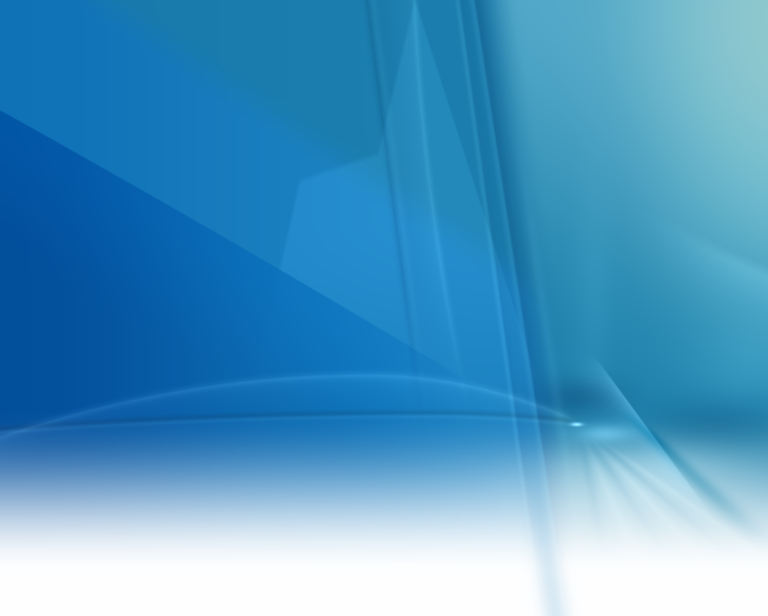
A WebGL 1 fragment shader for this background:

```glsl
precision highp float;
// Blue to teal backdrop of glassy folds, a dark diagonal wedge and a white misty floor.

uniform vec2 u_resolution;

#define ASPECT 1.249
#define EDGE 0.0022
#define MIST_TOP 0.66
#define MIST_END 0.935
#define WEDGE_DEPTH 0.85
#define FOLD_SHADE 0.20
#define GLOW 0.16
#define RAYS 6
#define WHITE vec3(0.995, 0.998, 1.0)
#define NAVY vec3(0.0, 0.285, 0.59)
#define AZURE vec3(0.085, 0.475, 0.735)
#define TEAL vec3(0.13, 0.515, 0.68)

// Signed distance to the line a-b: positive below it, or left of a falling line.
float side(vec2 p, vec2 a, vec2 b) {
  vec2 d = normalize(b - a);
  return dot(p - a, vec2(-d.y, d.x));
}

float above(float d, float w) { return smoothstep(-w, w, d); }

float ridge(float d, float w) { return exp(-d * d / (w * w)); }

// Sharp on one side, fading out over w on the other.
float crease(float d, float w) { return above(d, EDGE) * exp(-max(d, 0.0) / w); }

float blob(vec2 p, vec2 c, vec2 r) {
  vec2 d = (p - c) / r;
  return exp(-dot(d, d));
}

// Blue on the left, teal with a pale upper corner on the right.
vec3 backdrop(vec2 p) {
  vec3 left = mix(AZURE - vec3(0.025, 0.03, 0.02), AZURE + vec3(0.025, 0.035, 0.02),
                  smoothstep(0.0, 0.65, p.x));
  float shade = 1.0 - above(p.y - 0.66 * (p.x - 0.163), 0.045);
  left = mix(left, vec3(0.10, 0.485, 0.655), shade * 0.75);

  float light = 1.0 - smoothstep(-0.05, 0.58, p.y - 0.22 * (p.x - 0.8));
  vec3 right = mix(TEAL, vec3(0.31, 0.655, 0.785), light);
  right += vec3(0.13, 0.11, 0.07) * smoothstep(0.95, 1.3, p.x) * (1.0 - smoothstep(0.3, 0.68, p.y));
  right = mix(right, vec3(0.60, 0.79, 0.79), 0.75 * blob(p, vec2(1.28, 0.03), vec2(0.23, 0.30)));
  return mix(left, right, smoothstep(0.765, 0.845, p.x - 0.13 * p.y));
}

// Faceted pale sheet: a spire standing on a wider body.
float crystal(vec2 p) {
  float rim = above(side(p, vec2(0.675, 0.0), vec2(0.82, 0.45)), EDGE);
  float spire = above(-side(p, vec2(0.675, 0.0), vec2(0.615, 0.25)), 0.004);
  float body = above(side(p, vec2(0.488, 0.293), vec2(0.62, 0.248)), 0.006)
             * above(-side(p, vec2(0.488, 0.293), vec2(0.42, 0.59)), 0.004);
  return rim * max(spire, body) * (1.0 - smoothstep(0.35, 0.72, p.y));
}

void main() {
  vec2 p = gl_FragCoord.xy / u_resolution;
  p = vec2(p.x * ASPECT, 1.0 - p.y);
  vec3 col = backdrop(p);
  col += vec3(0.035, 0.045, 0.05) * crystal(p);

  // Dark wedge under the long diagonal.
  float diagonal = p.y - (0.179 + 0.555 * p.x + 0.03 * p.x * p.x);
  float wedge = above(diagonal, EDGE) * (1.0 - smoothstep(0.52, 0.86, p.x));
  vec3 deep = mix(NAVY, vec3(0.045, 0.425, 0.70), smoothstep(0.0, 0.6, p.x));
  deep += vec3(0.0, 0.035, 0.05) * (1.0 - smoothstep(0.0, 0.25, diagonal));
  col = mix(col, deep, wedge * WEDGE_DEPTH);

  // Upright folds, leaning slightly to the right.
  float foldA = p.x - (0.595 + 0.13 * p.y);
  float foldB = p.x - (0.748 + 0.135 * p.y);
  float foldC = p.x - (0.772 + 0.152 * p.y);
  float low = 1.0 - smoothstep(0.4, 0.72, p.y);
  float dark = 0.35 * crease(foldA, 0.028) * low + 0.3 * ridge(foldA, 0.005) * low;
  dark += 0.45 * crease(foldB, 0.012) + 0.75 * crease(foldC, 0.018);
  dark += 0.22 * ridge(foldC - 0.012, 0.03);
  col *= 1.0 - FOLD_SHADE * dark * vec3(1.4, 0.9, 0.65);
  float spine = p.x - (0.675 + 0.045 * p.y + 0.13 * p.y * p.y);
  float shine = 0.30 * ridge(spine, 0.005) * low + 0.22 * crease(-spine, 0.03) * low;
  shine += 0.2 * ridge(foldA - 0.012, 0.006) * low;
  shine += 0.35 * ridge(foldB + 0.004, 0.004) + 0.28 * ridge(foldC + 0.004, 0.005);
  shine += 0.25 * ridge(foldC - 0.035, 0.009) * smoothstep(0.1, 0.5, p.y);

  // Soft veils on the right.
  float veil = p.y - (0.37 + 0.55 * (p.x - 1.1) - 0.5 * (p.x - 1.1) * (p.x - 1.1));
  shine += 0.55 * smoothstep(1.02, 1.25, p.x) * above(veil, 0.014) * exp(-max(veil, 0.0) / 0.11);
  shine += 0.22 * blob(p, vec2(0.965, 0.50), vec2(0.03, 0.2));
  shine += 0.35 * blob(p, vec2(1.22, 0.60), vec2(0.10, 0.07));

  // Low arcs that meet at a bright tip.
  float dx = p.x - 0.6;
  float arc = p.y - (0.608 + dx * dx * (dx < 0.0 ? 0.28 : 0.65));
  float ex = p.x - 0.7;
  float floorLine = p.y - (0.676 + ex * ex * (ex < 0.0 ? 0.053 : 0.24));
  float span = 1.0 - smoothstep(0.91, 0.95, p.x);
  shine += span * (0.38 * crease(arc, 0.022) + 0.3 * ridge(arc, 0.006));
  shine += span * 0.28 * ridge(floorLine, 0.0035);
  col *= 1.0 - 0.10 * span * ridge(floorLine + 0.006, 0.005);
  col *= 1.0 - vec3(0.4, 0.22, 0.15) * blob(p, vec2(0.945, 0.645), vec2(0.065, 0.032));
  col *= 1.0 - vec3(0.3, 0.14, 0.1) * blob(p, vec2(1.17, 0.69), vec2(0.12, 0.045));
  col += GLOW * shine * vec3(0.8, 0.85, 0.75);

  // White mist, paler in the right-hand pool.
  float mist = smoothstep(MIST_TOP, MIST_END, p.y);
  float pool = blob(p, vec2(1.03, 0.79), vec2(0.16, 0.085));
  col = mix(col, vec3(0.68, 0.87, 0.93), 0.65 * pool * smoothstep(0.67, 0.76, p.y));
  mist *= 1.0 - 0.16 * ridge(foldC + 0.02, 0.022);
  col = mix(col, WHITE, mist);

  // Rays fanning down from the tip.
  vec2 tip = p - vec2(0.94, 0.688);
  float reach = smoothstep(0.01, 0.08, tip.y) * (1.0 - smoothstep(0.08, 0.24, tip.y));
  for (int i = 0; i < RAYS; i++) {
    float k = float(i);
    float d = tip.x - tip.y * (0.2 + 0.24 * k);
    float w = 0.004 + 0.04 * tip.y;
    col += reach * (mod(k, 2.0) < 0.5 ? -0.045 : 0.04) * ridge(d, w) * vec3(1.0, 0.7, 0.5);
  }

  // Bright flare beside a dark trailing ribbon.
  float flare = side(p, vec2(0.967, 0.585), vec2(1.057, 0.707));
  float run = smoothstep(0.57, 0.64, p.y) * (1.0 - smoothstep(0.66, 0.86, p.y));
  col += 0.18 * run * crease(flare + 0.004, 0.018);
  float ribbon = side(p, vec2(1.04, 0.69), vec2(1.25, 0.89));
  float trail = smoothstep(0.66, 0.72, p.y) * (1.0 - smoothstep(0.78, 0.91, p.y));
  col -= vec3(0.20, 0.11, 0.08) * trail * ridge(ribbon, 0.008 + 0.06 * max(p.y - 0.69, 0.0));
  col += 0.16 * blob(p, vec2(0.985, 0.703), vec2(0.045, 0.014));
  col += 0.4 * blob(p, vec2(0.938, 0.689), vec2(0.009, 0.003));

  gl_FragColor = vec4(clamp(col, 0.0, 1.0), 1.0);
}
```
